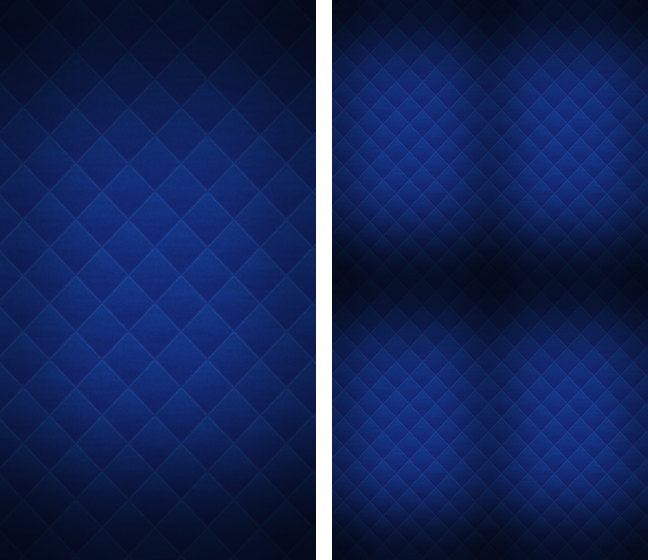
Left, the tile; right, the same tile 2 across and 2 down.
Write a Shadertoy shader that draws this pattern.

```glsl
float hash(vec2 p) {
    vec3 q = fract(p.xyx * vec3(0.1031, 0.1030, 0.0973));
    q += dot(q, q.yzx + 33.33);
    return fract((q.x + q.y) * q.z);
}

// Value noise that wraps after a whole number of cells
float wrapNoise(vec2 uv, vec2 cells) {
    vec2 p = uv * cells;
    vec2 i = floor(p);
    vec2 f = smoothstep(0.0, 1.0, fract(p));
    float bottom = mix(hash(mod(i, cells)), hash(mod(i + vec2(1, 0), cells)), f.x);
    float top = mix(hash(mod(i + vec2(0, 1), cells)), hash(mod(i + vec2(1, 1), cells)), f.x);
    return mix(bottom, top, f.y);
}

void mainImage(out vec4 fragColor, in vec2 fragCoord) {
    vec2 uv = fragCoord / iResolution.xy;

    // Diagonal lattice: each unit square is one diamond
    vec2 grid = uv * vec2(6.0, 10.0) - vec2(0.94, 0.58);
    vec2 diagonal = vec2(grid.y + grid.x, grid.y - grid.x);
    vec2 cell = fract(diagonal);
    float height = 0.5 * (cell.x + cell.y);

    // Blue satin, lighter toward the top of each diamond
    vec3 color = mix(vec3(0.08, 0.152, 0.455), vec3(0.078, 0.215, 0.53),
                     smoothstep(0.1, 0.95, height));

    // Woven streaks and fine grain
    float streaks = wrapNoise(uv, vec2(14.0, 190.0)) - 0.5;
    float grain = wrapNoise(uv, vec2(216.0, 384.0)) - 0.5;
    color *= 1.0 + 0.07 * streaks + 0.09 * grain;

    // Soft crease with a thin pale seam
    vec2 edge = min(cell, 1.0 - cell);
    vec2 aa = fwidth(diagonal);
    vec2 seam = 1.0 - smoothstep(vec2(0.004), 0.012 + aa, edge);
    float crease = exp(-30.0 * min(edge.x, edge.y));
    color *= 1.0 - 0.06 * crease;
    color += vec3(0.035, 0.06, 0.085) * max(seam.x, seam.y);

    // Periodic vignette, strongest at top and bottom
    vec2 glow = 0.5 - 0.5 * cos(6.28318 * uv);
    glow *= 2.0 - glow;
    color *= mix(0.32, 1.0, glow.y) * mix(0.7, 1.0, glow.x);

    fragColor = vec4(color, 1.0);
}
```
